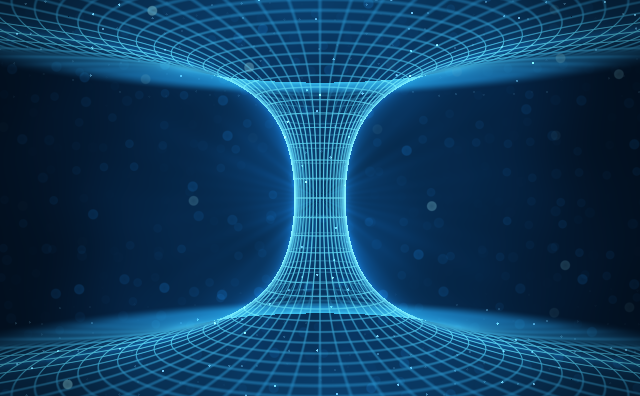
A WebGL 2 fragment shader for this background:

```glsl
#version 300 es
precision highp float;
uniform vec2 u_resolution;
out vec4 fragColor;

const float TAU = 6.2831853;
const float THROAT = 0.065;    // radius of the neck
const float FLARE = 0.265;     // height scale of the flare
const float RIM = 1.3;         // outer radius of the sheets
const float CAMERA = 1.67;     // distance from eye to axis
const float RING_GAP = 0.05;
const float MERIDIANS = 48.0;
const vec3 NAVY = vec3(0.010, 0.080, 0.165);
const vec3 DEEP_BLUE = vec3(0.030, 0.205, 0.375);
const vec3 AZURE = vec3(0.075, 0.40, 0.66);
const vec3 CYAN = vec3(0.34, 0.82, 0.96);

vec2 hash2(vec2 p) {
  return fract(sin(vec2(dot(p, vec2(127.1, 311.7)), dot(p, vec2(269.5, 183.3)))) * 43758.5);
}

float gradientNoise(vec2 p) {
  vec2 i = floor(p), f = fract(p), u = f * f * (3.0 - 2.0 * f);
  vec2 e = vec2(0.0, 1.0);
  float a = dot(hash2(i) - 0.5, f);
  float b = dot(hash2(i + e.yx) - 0.5, f - e.yx);
  float c = dot(hash2(i + e.xy) - 0.5, f - e.xy);
  float d = dot(hash2(i + e.yy) - 0.5, f - e.yy);
  return 2.0 * mix(mix(a, b, u.x), mix(c, d, u.x), u.y);
}

float funnelRadius(float y) {
  return THROAT * exp(min(y * y / (FLARE * FLARE), 6.0));
}

vec3 rayPoint(vec2 p, float w) {
  return vec3(p * w, CAMERA * (w - 1.0));
}

// Negative inside the funnel
float funnel(vec3 q) {
  return length(q.xz) - funnelRadius(q.y);
}

// Refines a crossing between two ray parameters
float findCrossing(vec2 p, float wa, float wb, float fa, float fb) {
  float w = wa;
  for (int i = 0; i < 4; i++) {
    w = mix(wa, wb, fa / (fa - fb));
    float f = funnel(rayPoint(p, w));
    if (f * fa > 0.0) { wa = w; fa = f; } else { wb = w; fb = f; }
  }
  return w;
}

// Repeated line at whole coordinates; rate is cells per canvas unit
float gridLine(float coord, float rate, float halfWidth, float blur) {
  float reach = rate * (halfWidth + blur);
  float dist = abs(fract(coord + 0.5) - 0.5);
  float sharp = smoothstep(reach, 0.0, dist) * sqrt(halfWidth / (halfWidth + blur)) * 1.25;
  float average = min(2.0 * rate * halfWidth, 1.0);
  return min(mix(sharp, average, smoothstep(0.35, 0.9, reach)), 1.0);
}

vec3 shadeSurface(vec2 p, float w, float pixel) {
  vec3 q = rayPoint(p, w), ray = vec3(p, CAMERA);
  float r = max(length(q.xz), 0.001);
  vec3 normal = vec3(q.x / r, -2.0 * q.y * funnelRadius(q.y) / (FLARE * FLARE), q.z / r);
  float facing = dot(normal, ray);
  facing = (facing < 0.0 ? -1.0 : 1.0) * max(abs(facing), 0.0001);
  // Screen-space gradients of the two surface coordinates
  vec3 ringGrad = vec3(q.x / r, sign(q.y), q.z / r) / RING_GAP;
  vec3 turnGrad = vec3(-q.z, 0.0, q.x) * MERIDIANS / (TAU * r * r);
  float ringRate = w * length(ringGrad.xy - normal.xy * dot(ringGrad, ray) / facing);
  float turnRate = w * length(turnGrad.xy - normal.xy * dot(turnGrad, ray) / facing);
  float blur = 0.6 * pixel + 0.018 * max(abs(q.z) - 0.12, 0.0);
  float ring = gridLine((abs(q.y) + r - THROAT) / RING_GAP, ringRate, 0.0013, blur);
  float turn = gridLine(atan(q.z, q.x) / TAU * MERIDIANS, turnRate, 0.0013, blur);
  float lines = 1.0 - (1.0 - ring) * (1.0 - turn);
  float focus = exp(-4.5 * max(abs(q.z) - 0.06, 0.0));
  float backWall = mix(1.0, 0.5, smoothstep(0.0, 0.04, q.z) * smoothstep(0.5, 0.25, r));
  float edge = smoothstep(RIM, RIM - 0.4, r);
  float sheet = smoothstep(0.15, 0.5, r);
  return edge * (mix(AZURE * 0.75, CYAN * 0.9, focus) * lines * backWall + AZURE * 0.16 * sheet);
}

// Scattered discs of varied strength
float bokeh(vec2 p, float cells, float radius, float rarity) {
  vec2 id = floor(p * cells), h = hash2(id + cells);
  float d = length(fract(p * cells) - 0.25 - 0.5 * h) / cells;
  float strength = pow(hash2(id + 17.3).x, rarity);
  return strength * smoothstep(radius * 1.15, radius * 0.8, d) * (0.75 + 0.25 * d / radius);
}

void main() {
  float pixel = 1.0 / u_resolution.y;
  vec2 p = (gl_FragCoord.xy - 0.5 * u_resolution) * pixel;
  // Backdrop with faint rays
  vec3 color = mix(NAVY, DEEP_BLUE, exp(-4.0 * p.x * p.x - 1.5 * p.y * p.y));
  float rays = gradientNoise(normalize(p + 0.0001) * 9.0) * exp(-5.0 * length(p));
  color *= 1.0 + 0.5 * rays + 0.25 * gradientNoise(p * 5.0);
  // Halo along the funnel outline
  float radius = funnelRadius(p.y);
  float slope = 2.0 * p.y * radius / (FLARE * FLARE);
  float outline = abs(abs(p.x) - radius) * inversesqrt(1.0 + slope * slope);
  color += AZURE * (0.38 * exp(-outline / 0.013) + 0.16 * exp(-outline / 0.06));
  // Dim discs behind the grid
  color += AZURE * (0.22 * bokeh(p, 11.0, 0.013, 3.0) + 0.12 * bokeh(p + 3.7, 15.0, 0.011, 2.0));
  // Ray samples, densest near the axis
  float center = CAMERA * CAMERA / (CAMERA * CAMERA + p.x * p.x);
  float wPrev = 0.08, fPrev = funnel(rayPoint(p, wPrev));
  for (int i = 0; i <= 64; i++) {
    float t = float(i) / 32.0 - 1.0;
    float w = max(center + 0.87 * t * abs(t), 0.081);
    float f = funnel(rayPoint(p, w));
    if (f * fPrev < 0.0) {
      vec3 light = shadeSurface(p, findCrossing(p, wPrev, w, fPrev, f), pixel);
      color += (1.0 - color) * light;
    }
    wPrev = w;
    fPrev = f;
  }
  // Bright discs and fine sparks
  color = mix(color, vec3(0.45, 0.72, 0.80), 0.75 * bokeh(p + 1.3, 6.5, 0.0125, 14.0));
  float sparkArea = max(smoothstep(0.22, 0.36, abs(p.y)), step(abs(p.x), radius));
  color += sparkArea * vec3(0.6, 0.85, 0.9) * bokeh(p + 5.1, 26.0, 0.0028, 6.0);
  // Vignette
  color *= 1.0 - 0.38 * smoothstep(0.45, 0.95, length(p * vec2(1.0, 0.9)));
  fragColor = vec4(clamp(color, 0.0, 1.0), 1.0);
}
```
